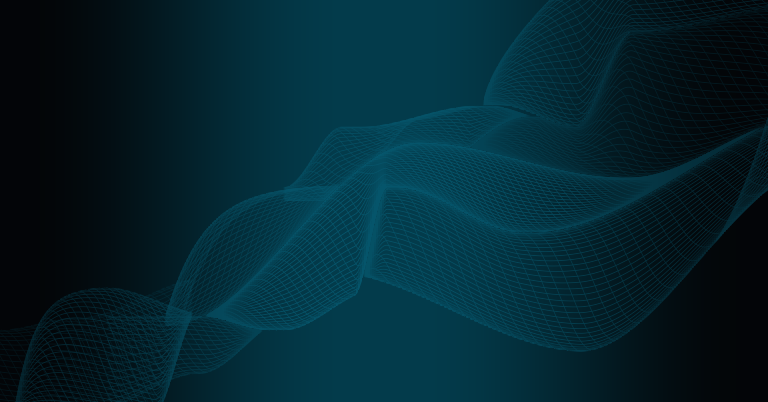
This background is drawn by a WebGL 2 fragment shader. Its source:

```glsl
#version 300 es
precision highp float;

uniform vec2 u_resolution;
out vec4 outColor;

const vec3 DEEP = vec3(0.010, 0.020, 0.030);
const vec3 GLOW = vec3(0.012, 0.232, 0.295);
const vec3 THREAD = vec3(0.030, 0.440, 0.550);
const float THREAD_WIDTH = 0.0020;   // in canvas heights
const float THREAD_ALPHA = 0.62;
const float SIDE_FADE = 0.72;        // thread strength away from the glow
const float PI = 3.14159265;

float ease(float a, float b, float x) { return smoothstep(a, b, x); }
float rise(float d, float w) { return 1.0 - exp(-max(d, 0.0) / w); }

// Outlines of the folded sheets: height as a function of x
float crest(float x) {
    return 0.19 + 0.456 * ease(0.22, 0.545, x) - 0.087 * ease(0.545, 0.81, x)
         + 0.15 * ease(0.82, 1.05, x);
}
float belly(float x) {
    return 0.213 - 0.035 * ease(0.26, 0.35, x) + 0.10 * ease(0.37, 0.49, x)
         + 0.255 * ease(0.462, 0.505, x) - 0.112 * ease(0.515, 0.68, x)
         + 0.33 * ease(0.69, 1.12, x);
}
float keel(float x) {
    return 0.325 - 0.20 * ease(0.42, 0.76, x) + 0.46 * ease(0.755, 1.07, x);
}
float ridge(float x) {
    return 0.738 - 0.053 * ease(0.65, 0.75, x) + 0.235 * ease(0.75, 0.825, x)
         + 0.07 * ease(0.83, 1.05, x);
}
float sail(float x) { return 0.74 + 1.28 * pow(max(x - 0.629, 1e-5), 0.65); }
float lip(float x) {
    return 0.50 + 0.21 * ease(0.50, 0.69, x) + ease(0.70, 0.80, x);
}
float hump(float x) {
    return 0.535 + 0.15 * ease(0.37, 0.445, x) + 0.052 * ease(0.47, 0.62, x)
         - 0.03 * ease(0.64, 0.71, x);
}
float arc(float x) {
    return 0.60 + 0.10 * ease(0.48, 0.545, x) + 0.035 * ease(0.53, 0.64, x);
}
float shoulder(float x) { return 0.213 + 0.33 * rise(x - 0.215, 0.05); }
float mound(float x) {
    return 0.29 * rise(x - 0.02, 0.027) - 0.075 * ease(0.13, 0.28, x);
}
float foot(float x) { return -0.03 + 0.26 * ease(0.20, 0.26, x); }
float haze(float x) {
    return 0.18 + 0.03 * ease(0.0, 0.10, x) + 0.10 * ease(0.10, 0.27, x);
}
float hem(float x) {
    return -0.03 + 0.10 * ease(0.11, 0.26, x) + 0.14 * ease(0.26, 0.38, x);
}
float twist(float x) {
    float d = max(x - 0.931, 0.0);
    return 0.40 + 2.8 * d + 25.0 * d * d;
}

// One thread per unit of c; dense threads blend to their mean coverage
float threads(float c) {
    float slope = length(vec2(dFdx(c), dFdy(c)));
    float halfWidth = 0.5 * THREAD_WIDTH * slope * u_resolution.y;
    float soft = 0.6 * slope + 1e-5;
    float d = 0.5 - abs(fract(c) - 0.5);
    float line = 1.0 - smoothstep(halfWidth - soft, halfWidth + soft, d);
    float mean = min(2.0 * halfWidth, 1.0);
    return mix(line, mean, smoothstep(0.3, 0.7, slope));
}

// Woven sheet between two outlines; weave = rows, columns, row drift, column shear
float sheet(vec2 p, float top, float bottom, vec2 span, vec4 weave) {
    float v = (p.y - bottom) / max(top - bottom, 0.001);
    float soft = fwidth(v) + 1e-5;
    float mask = smoothstep(-0.5 * soft, 0.5 * soft, v)
               * (1.0 - smoothstep(1.0 - 0.5 * soft, 1.0 + 0.5 * soft, v))
               * smoothstep(0.0, 0.008, top - bottom)
               * smoothstep(span.x - 0.002, span.x + 0.002, p.x)
               * (1.0 - smoothstep(span.y - 0.002, span.y + 0.002, p.x));
    // Rows crowd towards both folds, like a cylinder seen side-on
    float w = acos(1.0 - 2.0 * clamp(v, 0.001, 0.999)) / PI;
    float rows = threads(w * weave.x + p.x * weave.z);
    float columns = threads(p.x * weave.y + w * weave.w);
    return mask * (1.0 - (1.0 - rows) * (1.0 - 0.8 * columns));
}

void main() {
    vec2 p = gl_FragCoord.xy / u_resolution;
    float x = p.x;
    float glow = ease(0.03, 0.46, x) * (1.0 - ease(0.54, 0.98, x));
    vec3 color = mix(DEEP, GLOW, glow);

    float c = crest(x), b = belly(x), k = keel(x), r = ridge(x), h = hump(x);
    float s = shoulder(x), l = lip(x), f = foot(x);

    // Sheets from the back to the front, summed as remaining transparency
    float open = 1.0;
    open *= 1.0 - 0.38 * sheet(p, min(r, l), c, vec2(0.59, 1.01), vec4(26, 75, 45, 9));
    open *= 1.0 - 0.55 * sheet(p, sail(x), r, vec2(0.629, 1.01), vec4(28, 95, 20, 12));
    open *= 1.0 - 0.55 * sheet(p, h, max(c, l), vec2(0.37, 0.705), vec4(18, 100, 25, 7));
    open *= 1.0 - 0.40 * sheet(p, h, arc(x), vec2(0.49, 0.64), vec4(9, 90, 10, 5));
    open *= 1.0 - 0.50 * sheet(p, s, c, vec2(0.215, 0.45), vec4(24, 100, 20, -8));
    open *= 1.0 - 0.40 * sheet(p, s, shoulder(x - 0.024), vec2(0.215, 0.42), vec4(9, 80, 0, 5));
    open *= 1.0 - 0.30 * sheet(p, haze(x), f, vec2(-0.01, 0.25), vec4(22, 90, 20, 8));
    open *= 1.0 - 0.60 * sheet(p, mound(x), f, vec2(0.018, 0.25), vec4(26, 110, 30, 10));
    open *= 1.0 - 0.50 * sheet(p, b, hem(x), vec2(0.14, 0.345), vec4(18, 95, 15, 7));
    open *= 1.0 - 0.65 * sheet(p, b, k, vec2(0.474, 1.01), vec4(32, 62, 8, 6));
    open *= 1.0 - 0.60 * sheet(p, twist(x), k, vec2(0.931, 1.01), vec4(16, 60, 0, 4));
    open *= 1.0 - 0.80 * sheet(p, c, b, vec2(0.262, 1.01), vec4(30, 105, 15, 10));

    float strength = THREAD_ALPHA * mix(SIDE_FADE, 1.0, glow);
    outColor = vec4(mix(color, THREAD, (1.0 - open) * strength), 1.0);
}
```
